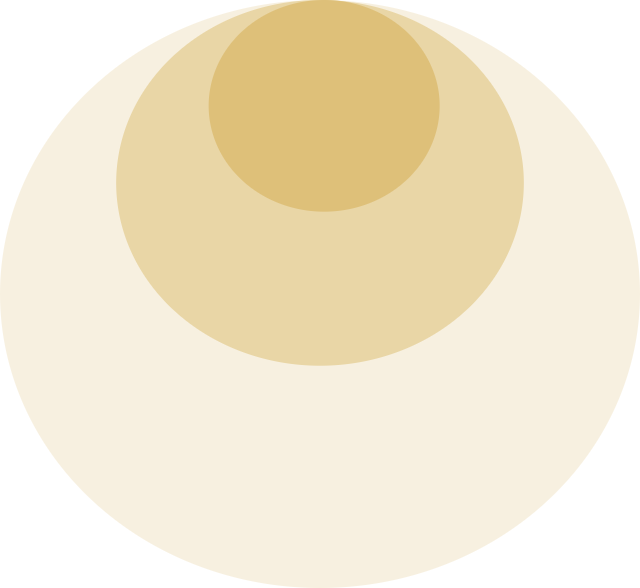
Write a WebGL 1 fragment shader that draws this background.

```glsl
precision highp float;
// Three nested golden ellipses on white, all touching the top edge.

uniform vec2 u_resolution;

// Smooth coverage of an ellipse; centre and radii are fractions of the canvas.
float ellipseMask(vec2 uv, vec2 centre, vec2 radii) {
  vec2 q = (uv - centre) / radii;
  float len = max(length(q), 1e-4);
  // Approximate distance to the outline, in pixels
  vec2 gradient = q / (len * radii * u_resolution);
  float dist = (len - 1.0) / length(gradient + 1e-6);
  return clamp(0.5 - dist, 0.0, 1.0);
}

void main() {
  vec2 uv = gl_FragCoord.xy / u_resolution;

  vec3 cream = vec3(0.97, 0.943, 0.88);
  vec3 sand = vec3(0.914, 0.839, 0.651);
  vec3 gold = vec3(0.871, 0.753, 0.475);

  // Layers from the largest to the smallest
  vec3 color = vec3(1.0);
  color = mix(color, cream, ellipseMask(uv, vec2(0.5), vec2(0.5)));
  color = mix(color, sand, ellipseMask(uv, vec2(0.5, 0.689), vec2(0.3185, 0.311)));
  color = mix(color, gold, ellipseMask(uv, vec2(0.5065, 0.82), vec2(0.1805, 0.18)));

  gl_FragColor = vec4(color, 1.0);
}
```
